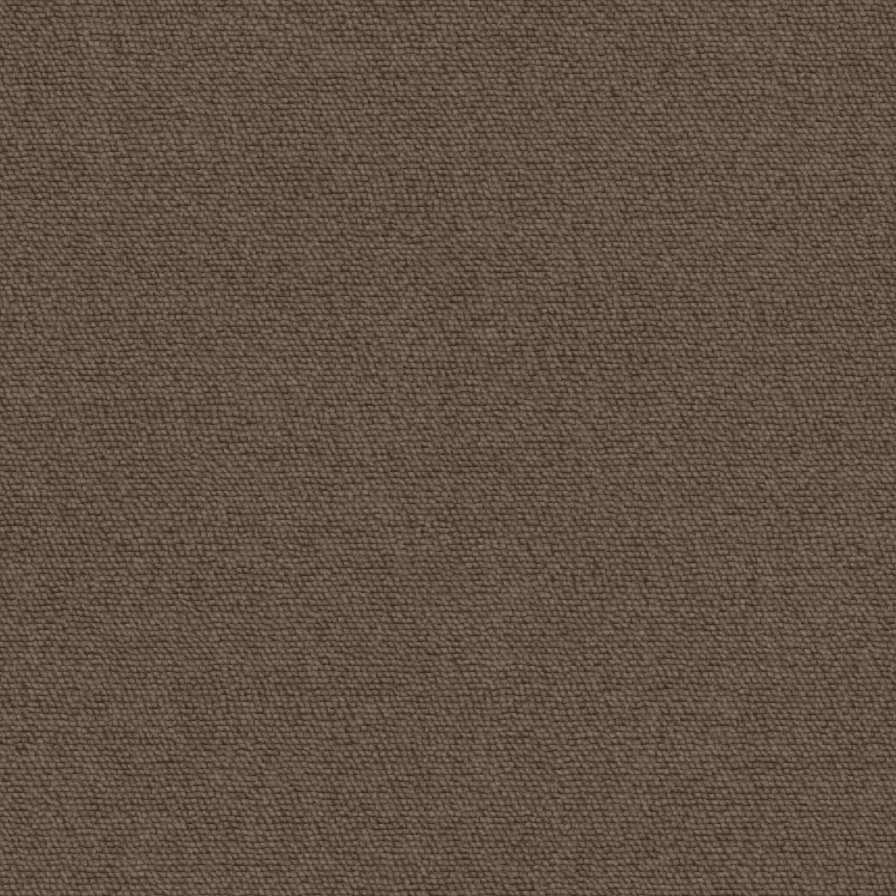
Write a Shadertoy shader that draws this texture.

```glsl
// Brown woven cloth: staggered rounded stitches with dark gaps and fine fibre grain.

const vec3 DARK_YARN = vec3(0.28, 0.22, 0.18);
const vec3 LIGHT_YARN = vec3(0.50, 0.43, 0.37);
const vec2 THREADS = vec2(128.0, 148.0);   // stitches across and up the canvas
const vec2 STITCH_SHAPE = vec2(1.60, 1.95);
const float ROW_STAGGER = 0.43;
const float STITCH_JITTER = 0.30;
const float STITCH_TILT = 0.36;
const float GAP_TONE = 0.13;
const float STITCH_CONTRAST = 0.70;
const float RELIEF = 0.36;
const float STITCH_VARIATION = 0.18;
const float GRAIN_SCALE = 430.0;
const float GRAIN_STRENGTH = 0.52;
const float STREAK_STRENGTH = 0.09;
const float CLOUD_STRENGTH = 0.04;

float hash(vec2 p) {
    vec3 h = fract(vec3(p.xyx) * 0.1031);
    h += dot(h, h.yzx + 33.33);
    return fract((h.x + h.y) * h.z);
}

float noise(vec2 p) {
    vec2 cell = floor(p);
    vec2 f = fract(p);
    f = f * f * (3.0 - 2.0 * f);
    float low = mix(hash(cell), hash(cell + vec2(1.0, 0.0)), f.x);
    float high = mix(hash(cell + vec2(0.0, 1.0)), hash(cell + vec2(1.0, 1.0)), f.x);
    return mix(low, high, f.y);
}

float centredNoise(vec2 p) {
    return noise(p) - 0.5;
}

// Brightness of the raised stitches, lit from the upper left
float stitchTone(vec2 uv) {
    // Nearly straight threads, with a stagger that leans down to the right
    vec2 weave = uv * THREADS;
    weave.y += 0.30 * centredNoise(uv * vec2(24.0, 16.0) + 7.0);
    weave.y += 0.32 * centredNoise(uv * vec2(100.0, 70.0) + 19.0);
    float row = floor(weave.y);
    weave.x += ROW_STAGGER * row;
    weave.x += 1.6 * centredNoise(uv * vec2(9.0, 16.0) + 31.0);
    weave.x += 0.2 * (hash(vec2(row, 5.0)) - 0.5);

    // One rounded, tilted stitch in each cell
    vec2 cell = vec2(floor(weave.x), row);
    vec2 local = fract(weave) - 0.5;
    vec2 jitter = vec2(hash(cell + 11.0), hash(cell + 53.0)) - 0.5;
    local += STITCH_JITTER * jitter;
    local.y += STITCH_TILT * local.x * (0.4 + 1.2 * hash(cell + 91.0));
    float body = 1.0 - smoothstep(0.22, 1.16, length(local * STITCH_SHAPE));
    float light = RELIEF * (local.y - 0.5 * local.x);
    float variation = STITCH_VARIATION * (hash(cell + 137.0) - 0.5);
    return GAP_TONE + body * STITCH_CONTRAST + light + variation;
}

// Uneven thread thickness along both directions, and soft broad shading
float threadTone(vec2 uv) {
    float weft = centredNoise(uv * vec2(7.0, 130.0) + 3.0);
    float warp = centredNoise(uv * vec2(115.0, 6.0) + 43.0);
    float cloud = centredNoise(uv * 5.0 + 61.0);
    return STREAK_STRENGTH * (weft + 0.8 * warp) + CLOUD_STRENGTH * cloud;
}

void mainImage(out vec4 fragColor, in vec2 fragCoord) {
    vec2 uv = fragCoord / iResolution.xy;
    float grain = GRAIN_STRENGTH * centredNoise(uv * GRAIN_SCALE + 17.0);
    float tone = stitchTone(uv) + threadTone(uv) + grain;
    vec3 color = mix(DARK_YARN, LIGHT_YARN, clamp(tone, -0.25, 1.3));
    fragColor = vec4(color, 1.0);
}
```
